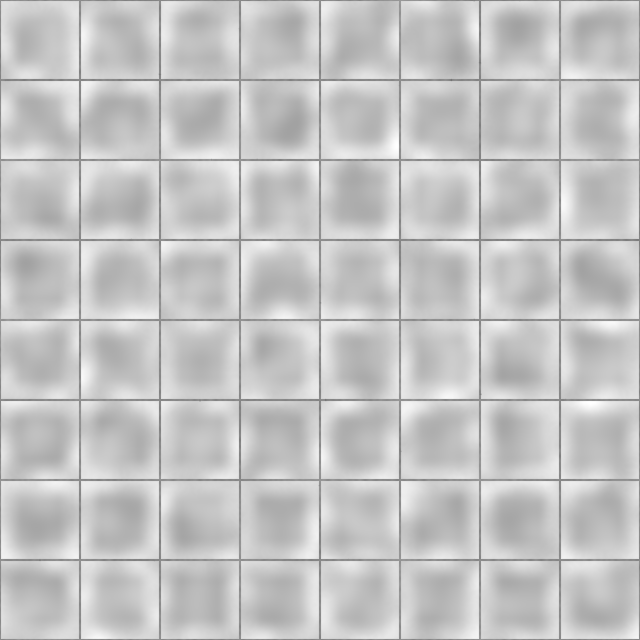
A Shadertoy shader for this texture:

```glsl
// Grid of square pale grey tiles with cloudy centres, glowing rims and thin dark grout.

#define TILES 8.0            // tiles across and down
#define GROUT_WIDTH 0.029    // in tile units
#define RIM_WIDTH 0.30       // reach of the bright rim, in tile units
#define RIM_GAIN 0.135       // brightness added at the rim
#define RIM_VARIATION 0.13   // unevenness of the rim
#define CLOUD_SCALE 1.9      // cloud cells per tile
#define CLOUD_GAIN 0.15      // contrast of the clouds
#define MOTTLE_GAIN 0.022    // faint curls near the rim
#define TILE_GREY 0.718
#define GROUT_GREY 0.55
#define CHIP_GREY 0.27

// Two pseudo-random values in 0..1 for an integer cell.
vec2 hash2(vec2 cell) {
    uvec2 v = uvec2(ivec2(cell));
    for (int i = 0; i < 2; i++) {
        v = v * 1664525u + 1013904223u;
        v.x += v.y * 1664525u;
        v.y += v.x * 1664525u;
        v ^= v >> 16u;
    }
    return vec2(v >> 16u) / 65535.0;
}

float cornerSlope(vec2 cell, vec2 offset) {
    float angle = 6.2832 * hash2(cell).x;
    return dot(vec2(cos(angle), sin(angle)), offset);
}

// Gradient noise, roughly -0.7..0.7.
float gradientNoise(vec2 p) {
    vec2 i = floor(p), f = p - i;
    vec2 u = f * f * f * (f * (f * 6.0 - 15.0) + 10.0);
    vec2 e = vec2(1.0, 0.0);
    float low = mix(cornerSlope(i, f), cornerSlope(i + e.xy, f - e.xy), u.x);
    float high = mix(cornerSlope(i + e.yx, f - e.yx), cornerSlope(i + e.xx, f - e.xx), u.x);
    return mix(low, high, u.y);
}

// Grey level of one tile; local runs from 0 to 1 across it.
float tileShade(vec2 local, vec2 cell) {
    vec2 seed = 200.0 * hash2(cell + 17.0);
    vec2 inset = smoothstep(0.0, RIM_WIDTH, min(local, 1.0 - local));
    float rim = 1.0 - inset.x * inset.y;

    float cloud = gradientNoise(local * CLOUD_SCALE + seed);
    float rimCloud = gradientNoise(local * 2.4 + seed.yx + 300.0);
    float curls = 0.2 - abs(gradientNoise(local * 11.0 + seed + 600.0));
    float tone = 0.025 * (hash2(cell + 71.0).y - 0.5);

    return TILE_GREY + tone + CLOUD_GAIN * cloud
         + rim * (RIM_GAIN + RIM_VARIATION * rimCloud + MOTTLE_GAIN * curls);
}

void mainImage(out vec4 fragColor, in vec2 fragCoord) {
    vec2 grid = fragCoord / iResolution.y * TILES;
    float pixel = TILES / iResolution.y;
    vec2 cell = floor(grid), local = grid - cell;

    // Grout, with slow tonal drift and rare dark chips along its edges.
    vec2 toEdge = min(local, 1.0 - local);
    float edge = min(toEdge.x, toEdge.y);
    float chip = smoothstep(0.46, 0.58, gradientNoise(grid * 7.0 + 40.0));
    float halfWidth = 0.5 * GROUT_WIDTH + 0.006 * chip;
    float grout = 1.0 - smoothstep(halfWidth - 0.5 * pixel, halfWidth + 0.5 * pixel, edge);
    float drift = 0.08 * gradientNoise(grid * 0.9 + 90.0) + 0.06 * gradientNoise(grid * 15.0);
    float groutShade = mix(GROUT_GREY + drift, CHIP_GREY, chip);

    float grey = mix(tileShade(local, cell), groutShade, grout);
    fragColor = vec4(vec3(clamp(grey, 0.0, 1.0)), 1.0);
}
```
